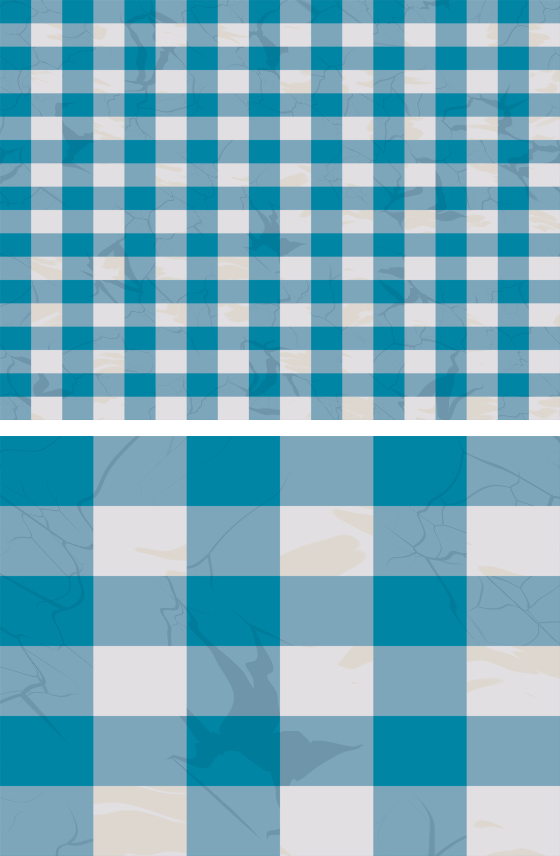
Top, the full canvas; bottom, a detail of the centre.
A WebGL 2 fragment shader for this pattern:

```glsl
#version 300 es
precision highp float;

uniform vec2 u_resolution;
out vec4 fragColor;

const float TAU = 6.2831853;
const vec2 CHECKS = vec2(9.0, 9.0);

const vec3 PALE = vec3(0.885, 0.875, 0.89);
const vec3 MID = vec3(0.49, 0.65, 0.735);
const vec3 TEAL = vec3(0.0, 0.525, 0.645);
const vec3 STAIN = vec3(0.865, 0.845, 0.815);
const vec3 MID_CRACK = vec3(0.435, 0.585, 0.67);
const vec3 TEAL_CRACK = vec3(0.0, 0.485, 0.605);

const vec2 CRACK_GRID = vec2(16.0, 12.0);
const vec2 HAIRLINE_GRID = vec2(36.0, 27.0);
const vec2 WEAR_GRID = vec2(6.0, 5.0);
const vec2 STREAK_GRID = vec2(14.0, 48.0);
const float CRACK_WIDTH = 0.018;
const float PATCH_WIDTH = 0.13;
const float HAIRLINE_WIDTH = 0.016;
const float STREAK_SIZE = 0.6;
const float WARP = 0.35;

vec2 hash2(vec2 cell, float seed) {
    vec2 h = vec2(dot(cell, vec2(127.1, 311.7)), dot(cell, vec2(269.5, 183.3)));
    return fract(sin(h + seed) * 43758.5);
}

// Wrapping cellular noise: x = distance to nearest point, y = distance to border
vec2 cellular(vec2 uv, vec2 grid, float seed) {
    vec2 p = uv * grid;
    vec2 base = floor(p);
    vec2 nearest = vec2(8.0), second = vec2(9.0);
    for (int j = -1; j <= 1; j++) {
        for (int i = -1; i <= 1; i++) {
            vec2 cell = base + vec2(i, j);
            vec2 offset = cell + hash2(mod(cell, grid), seed) - p;
            float d = dot(offset, offset);
            if (d < dot(nearest, nearest)) {
                second = nearest;
                nearest = offset;
            } else if (d < dot(second, second)) {
                second = offset;
            }
        }
    }
    float border = dot(0.5 * (nearest + second), normalize(second - nearest));
    return vec2(length(nearest), border);
}

// Layered sines of whole frequency, so the bent domain still wraps
vec2 ragged(vec2 uv) {
    float f = 3.0;
    for (int i = 0; i < 4; i++) {
        vec2 phase = TAU * (f * uv.yx + (f - 1.0) * uv) + vec2(1.3, 4.1) * f;
        uv += WARP / (TAU * f) * sin(phase);
        f = 2.0 * f + 1.0;
    }
    return uv;
}

// Antialiased line that fades out as its width reaches zero
float line(float d, float halfWidth, float px) {
    float cover = 1.0 - smoothstep(-0.7 * px, 0.7 * px, d - halfWidth);
    return cover * min(1.0, 2.0 * halfWidth / px);
}

// Two crossing sets of stripes
vec3 gingham(vec2 band, vec3 light, vec3 middle, vec3 dark) {
    return mix(mix(light, middle, band.x), mix(middle, dark, band.x), band.y);
}

void main() {
    vec2 uv = gl_FragCoord.xy / u_resolution;
    vec2 bent = ragged(uv);

    // Stripes fill the left and the upper half of each repeat
    vec2 wave = abs(fract(uv * CHECKS - vec2(0.25, 0.75)) - 0.5);
    vec2 soft = 0.7 * CHECKS / u_resolution;
    vec2 band = smoothstep(0.25 - soft, 0.25 + soft, wave);

    // Cracks come and go, and swell into a few broad patches
    float presence = 1.0 - smoothstep(0.3, 0.62, cellular(bent, WEAR_GRID, 2.0).x);
    float blotch = 1.0 - smoothstep(0.08, 0.3, cellular(bent, vec2(4.0, 3.0), 5.0).x);
    float width = CRACK_WIDTH * presence + PATCH_WIDTH * blotch;
    float crack = line(cellular(bent, CRACK_GRID, 1.0).y, width,
                       CRACK_GRID.y / u_resolution.y);

    // Finer branches
    float branch = 1.0 - smoothstep(0.2, 0.55, cellular(bent, WEAR_GRID * 2.0, 7.0).x);
    float hairline = line(cellular(bent, HAIRLINE_GRID, 3.0).y,
                          HAIRLINE_WIDTH * branch * presence,
                          HAIRLINE_GRID.y / u_resolution.y);
    crack = max(crack, hairline);

    // Flat streaks of stain gathered in clusters
    float cluster = 1.0 - smoothstep(0.15, 0.5, cellular(bent, vec2(5.0, 6.0), 9.0).x);
    float streak = line(cellular(bent, STREAK_GRID, 4.0).x, STREAK_SIZE * cluster,
                        STREAK_GRID.y / u_resolution.y);

    vec3 pale = mix(PALE, STAIN, streak);
    vec3 cloth = gingham(band, pale, MID, TEAL);
    vec3 worn = gingham(band, pale, MID_CRACK, TEAL_CRACK);
    fragColor = vec4(mix(cloth, worn, crack), 1.0);
}
```
